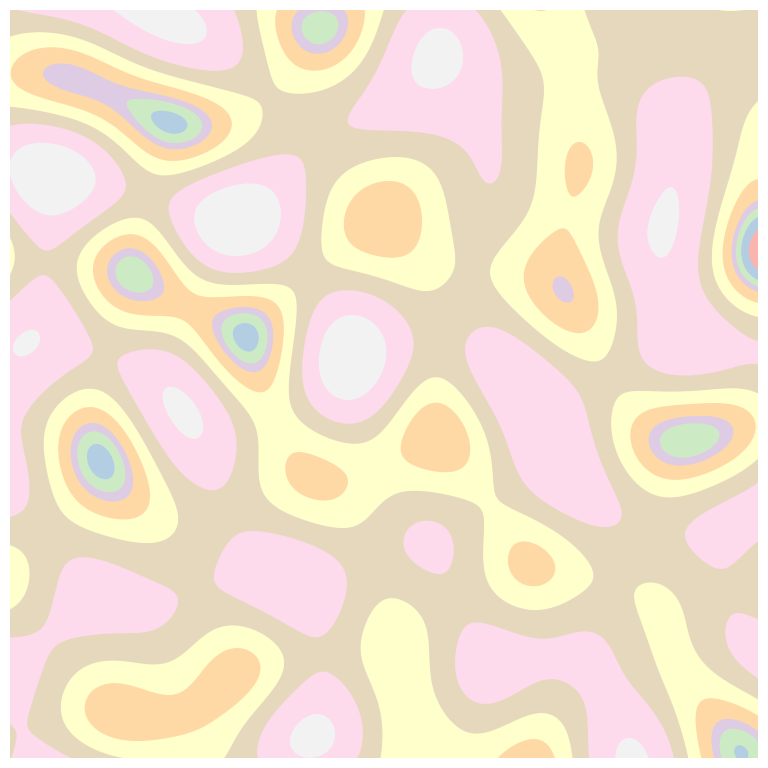
A WebGL 2 fragment shader for this background:

```glsl
#version 300 es
precision highp float;
// Pastel contour map: flat colour bands between the level lines of a smooth
// random field, inside a thin white margin. The field is a sum of plane waves
// with hashed phases, scaled to unit variance so each band keeps its share.

uniform vec2 u_resolution;
out vec4 fragColor;

const float TAU = 6.28319;

float hash(vec2 p) {
    return fract(sin(dot(p, vec2(12.99, 78.23))) * 43758.5);
}

// Layered sines over half of the integer wave vectors, mostly 3 to 6 cycles.
float contourField(vec2 p) {
    float sum = 0.0;
    float power = 0.0;
    for (int x = 0; x <= 7; x++) {
        for (int y = -7; y <= 7; y++) {
            if (x == 0 && y <= 0) continue;
            vec2 wave = vec2(x, y);
            float offBand = (length(wave) - 4.3) / 1.5;
            // Slightly stronger rising waves stretch blobs down to the right.
            float slant = 1.0 + 0.3 * wave.x * wave.y / dot(wave, wave);
            float amplitude = exp(-offBand * offBand) * slant;
            sum += amplitude * cos(TAU * (dot(wave, p) + hash(wave)));
            power += 0.5 * amplitude * amplitude;
        }
    }
    return sum * inversesqrt(power);
}

// Band colours from the valleys up to the peaks.
const vec3 BANDS[9] = vec3[9](
    vec3(0.949),               // grey
    vec3(0.992, 0.855, 0.925), // pink
    vec3(0.898, 0.847, 0.741), // sand
    vec3(1.000, 1.000, 0.800), // yellow
    vec3(0.996, 0.851, 0.651), // orange
    vec3(0.871, 0.796, 0.894), // lilac
    vec3(0.800, 0.922, 0.773), // green
    vec3(0.702, 0.804, 0.890), // blue
    vec3(0.984, 0.706, 0.682)  // red
);

// Field heights of the lines between bands, in standard deviations.
const float LEVELS[8] = float[8](-1.73, -0.53, 0.36, 1.12, 1.73, 2.0, 2.29, 2.65);

void main() {
    vec2 uv = gl_FragCoord.xy / u_resolution;

    // Stack the bands, each edge softened over about one pixel.
    float height = contourField(uv * 0.94 + vec2(0.03, 0.02));
    float soft = max(0.6 * fwidth(height), 1e-5);
    vec3 color = BANDS[0];
    for (int i = 0; i < 8; i++) {
        float above = smoothstep(LEVELS[i] - soft, LEVELS[i] + soft, height);
        color = mix(color, BANDS[i + 1], above);
    }

    // White margin around the map.
    vec2 fromCentre = abs(uv - 0.5);
    float outside = max(fromCentre.x, fromCentre.y) - 0.487;
    float pixel = 1.0 / min(u_resolution.x, u_resolution.y);
    color = mix(color, vec3(1.0), smoothstep(-0.5 * pixel, 0.5 * pixel, outside));

    fragColor = vec4(color, 1.0);
}
```
